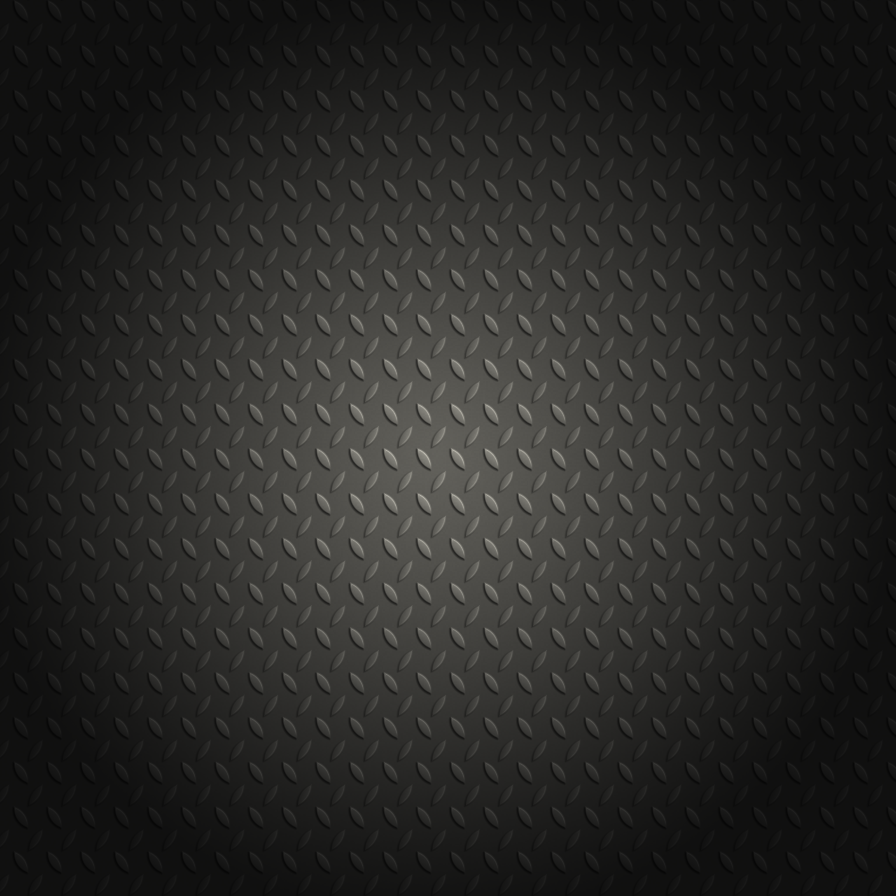
This pattern is drawn by a three.js fragment shader. Its source:

```glsl
// Dark steel tread plate with alternating raised lugs under a round spotlight.
varying vec2 vUv;

const vec2 CELL = vec2(0.0375, 0.05);
const float EDGE = 0.0011;
const vec3 DARK_STEEL = vec3(0.062, 0.062, 0.061);
const vec3 LIT_STEEL = vec3(0.385, 0.38, 0.358);

float hash(vec2 p) {
  return fract(sin(dot(p, vec2(127.1, 311.7))) * 43758.5453);
}

// Signed distance to a pointed oval standing along y
float lensDistance(vec2 p, float halfWidth, float halfLength) {
  float offset = (halfLength * halfLength - halfWidth * halfWidth) / (2.0 * halfWidth);
  p = abs(p);
  if ((p.y - halfLength) * offset > p.x * halfLength) {
    return length(p - vec2(0.0, halfLength));
  }
  return length(p + vec2(offset, 0.0)) - (offset + halfWidth);
}

// Position inside the repeating cell, measured from the lug centre
vec2 cellPoint(vec2 uv, vec2 phase) {
  return (fract(uv / CELL - phase + 0.5) - 0.5) * CELL;
}

// Turns a point into (across, along) coordinates of a tilted lug
vec2 lugFrame(vec2 p, float tilt) {
  float c = cos(tilt);
  float s = sin(tilt);
  return vec2(c * p.x + s * p.y, c * p.y - s * p.x);
}

float coverage(float dist, float softness) {
  return 1.0 - smoothstep(-softness, softness, dist);
}

// Multiplies plate brightness by a cast shadow, a rounded face and a lit rim
float addLug(float shade, vec2 p, float tilt, vec2 size, float face, float rim, float shadow) {
  vec2 q = lugFrame(p, tilt);
  float dist = lensDistance(q, size.x, size.y);
  vec2 shadowPoint = lugFrame(p + vec2(0.0014, 0.0013), tilt);
  float shadowDist = lensDistance(shadowPoint, size.x, size.y);
  shade *= 1.0 - shadow * coverage(shadowDist - 0.0003, 0.0018);

  float slope = clamp(q.x / size.x, -1.0, 1.0);
  float along = q.y / size.y;
  float body = face + 0.16 * slope + 0.15 * along;
  float rimBand = coverage(abs(dist + 0.0013) - 0.0004, 0.0011);
  body += rim * rimBand * smoothstep(-0.25, 0.5, slope + 0.35 * along);
  return mix(shade, body, coverage(dist, EDGE));
}

// Spotlight strength: nearly linear, rounded at its centre and outer edge
float spotlight(vec2 uv) {
  float radius = length(uv - vec2(0.488, 0.492));
  float fall = clamp(1.0 - radius / 0.52, 0.0, 1.0);
  return mix(fall, smoothstep(0.0, 1.0, fall), 0.35);
}

void main() {
  // Plate lighting
  float light = spotlight(vUv);
  vec3 color = mix(DARK_STEEL, LIT_STEEL, light);

  // Two lug families, leaning left and right on alternate rows
  vec2 leftPoint = cellPoint(vUv, vec2(0.635, 0.76));
  vec2 rightPoint = cellPoint(vUv, vec2(0.07, 0.257));
  float shade = 1.0;
  shade = addLug(shade, rightPoint, -0.58, vec2(0.0043, 0.0137), 1.2, 0.28, 0.42);
  shade = addLug(shade, leftPoint, 0.58, vec2(0.005, 0.0140), 1.34, 0.62, 0.62);
  color *= shade;

  // Fine metal grain
  float grain = hash(floor(vUv * 512.0)) - 0.5;
  color *= 1.0 + 0.025 * grain;

  gl_FragColor = vec4(color, 1.0);
}
```
